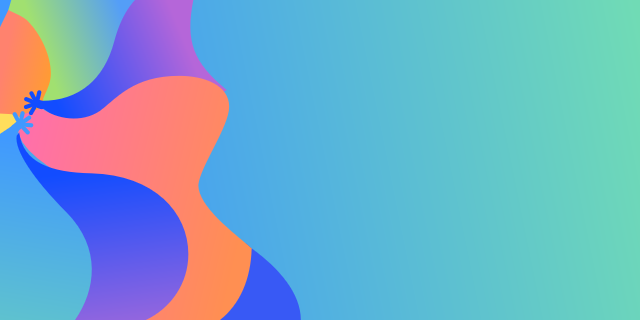
Give the GLSL for this background, as a Shadertoy shader.

```glsl
// Flowing ribbons of colour on the left of a soft blue-to-green backdrop.
// Each ribbon is a closed path of lines and cubic curves: an even-odd test gives
// the inside, the nearest distance smooths the edge, and a linear ramp colours it.

vec2 pos, pen, start;      // sample point, pen position, first point of the path
float nearest, side;       // squared distance to the path, +1 outside / -1 inside
float pixel;               // size of one pixel in layout units
vec3 canvas;

void moveTo(float x, float y) {
    pen = start = vec2(x, y);
    nearest = 1e9;
    side = 1.0;
}

void segment(vec2 b) {
    vec2 e = b - pen, w = pos - pen;
    vec2 q = w - e * clamp(dot(w, e) / max(dot(e, e), 1e-6), 0.0, 1.0);
    nearest = min(nearest, dot(q, q));
    bvec3 c = bvec3(pos.y >= pen.y, pos.y < b.y, e.x * w.y > e.y * w.x);
    if (all(c) || !any(c)) side = -side;
    pen = b;
}

void lineTo(float x, float y) { segment(vec2(x, y)); }

void curveTo(float bx, float by, float cx, float cy, float dx, float dy) {
    vec2 a = pen, b = vec2(bx, by), c = vec2(cx, cy), d = vec2(dx, dy);
    for (int i = 1; i <= 16; i++) {
        float t = float(i) / 16.0, s = 1.0 - t;
        segment(s * s * s * a + 3.0 * s * t * (s * b + t * c) + t * t * t * d);
    }
}

void paint(float dist, vec3 color) {
    canvas = mix(canvas, color, clamp(0.5 - dist / pixel, 0.0, 1.0));
}

void fill(vec3 color) {
    segment(start);
    paint(side * sqrt(nearest), color);
}

vec3 ramp(vec3 from, vec3 to, vec2 a, vec2 b) {
    vec2 axis = b - a;
    return mix(from, to, clamp(dot(pos - a, axis) / dot(axis, axis), 0.0, 1.0));
}

float capsule(vec2 a, vec2 b, float radius) {
    vec2 e = b - a, w = pos - a;
    return length(w - e * clamp(dot(w, e) / dot(e, e), 0.0, 1.0)) - radius;
}

// Palm, wrist and a fan of five rounded fingers
void hand(vec2 palm, vec2 wrist, float angle, float turn, vec3 color) {
    float d = capsule(palm, wrist, 5.0);
    for (int i = 0; i < 5; i++) {
        float a = angle + turn * float(i);
        d = min(d, capsule(palm, palm + 13.5 * vec2(cos(a), sin(a)), 2.5));
    }
    paint(d, color);
}

void mainImage(out vec4 fragColor, in vec2 fragCoord) {
    // Layout grid: 384 units tall, y running down from the top
    pixel = 384.0 / iResolution.y;
    pos = vec2(fragCoord.x, iResolution.y - fragCoord.y) * pixel;

    vec3 blue = vec3(0.07, 0.30, 1.0), sky = vec3(0.25, 0.60, 1.0);
    vec3 violet = vec3(0.71, 0.40, 0.85);

    // Backdrop
    canvas = ramp(vec3(0.29, 0.65, 0.925), vec3(0.44, 0.86, 0.71),
                  vec2(240, 220), vec2(785, 110));

    // Top left corner and green field
    moveTo(-5.0, -5.0); lineTo(20.0, -5.0); lineTo(20.0, 40.0); lineTo(-5.0, 40.0);
    fill(sky);
    moveTo(15.0, -5.0); lineTo(166.0, -5.0); lineTo(150.0, 100.0);
    lineTo(60.0, 124.0); lineTo(40.0, 124.0); lineTo(10.0, 60.0); lineTo(10.0, 12.0);
    fill(ramp(vec3(0.63, 0.88, 0.44), vec3(0.33, 0.62, 0.97), vec2(48, 55), vec2(148, 18)));

    // Yellow wedge and orange lobe
    moveTo(-5.0, 130.0); lineTo(26.0, 130.0); lineTo(26.0, 150.0); lineTo(-5.0, 165.0);
    fill(vec3(1.0, 0.87, 0.36));
    moveTo(-5.0, 43.0); lineTo(10.0, 12.0); curveTo(20.0, 17.0, 28.0, 20.0, 33.0, 25.0);
    curveTo(50.0, 42.0, 61.0, 68.0, 61.0, 88.0); curveTo(61.0, 100.0, 56.0, 108.0, 52.0, 118.0);
    lineTo(50.0, 130.0); lineTo(25.0, 141.0); lineTo(14.0, 137.0); lineTo(-5.0, 136.0);
    fill(ramp(vec3(1.0, 0.51, 0.43), vec3(1.0, 0.61, 0.20), vec2(5, 75), vec2(62, 88)));

    // Upper violet ribbon
    moveTo(50.0, 121.0); curveTo(95.0, 121.0, 125.0, 95.0, 137.0, 50.0);
    curveTo(141.0, 35.0, 148.0, 15.0, 162.0, 0.0); lineTo(166.0, -5.0); lineTo(233.0, -5.0);
    lineTo(232.0, 0.0); curveTo(222.0, 50.0, 232.0, 75.0, 272.0, 108.0);
    curveTo(200.0, 160.0, 100.0, 170.0, 50.0, 129.0);
    fill(ramp(blue, violet, vec2(65, 115), vec2(222, 50)));

    // Lower right blue fold
    moveTo(295.0, 292.0); lineTo(302.0, 298.0); curveTo(335.0, 322.0, 361.0, 352.0, 361.0, 384.0);
    lineTo(361.0, 390.0); lineTo(250.0, 390.0);
    fill(vec3(0.22, 0.35, 0.96));

    // Pink to orange ribbon
    moveTo(22.0, 160.0); curveTo(40.0, 220.0, 200.0, 230.0, 150.0, 390.0);
    lineTo(257.0, 390.0); lineTo(264.0, 384.0); curveTo(288.0, 365.0, 301.0, 335.0, 302.0, 298.0);
    curveTo(280.0, 279.0, 238.0, 248.0, 238.0, 222.0);
    curveTo(240.0, 200.0, 275.0, 152.0, 275.0, 128.0);
    curveTo(275.0, 102.0, 245.0, 91.0, 215.0, 91.0);
    curveTo(160.0, 91.0, 140.0, 118.0, 120.0, 133.0);
    curveTo(98.0, 148.0, 68.0, 143.0, 50.0, 130.0); lineTo(25.0, 138.0);
    fill(ramp(vec3(1.0, 0.44, 0.66), vec3(1.0, 0.56, 0.32), vec2(35, 170), vec2(302, 235)));

    // Left sky ribbon, then the blue ribbon over it
    moveTo(-5.0, 164.0); lineTo(16.0, 150.0); lineTo(23.0, 162.0);
    curveTo(25.0, 200.0, 125.0, 270.0, 130.0, 310.0); lineTo(100.0, 390.0); lineTo(-5.0, 390.0);
    fill(ramp(sky, vec3(0.37, 0.76, 0.81), vec2(40, 170), vec2(5, 385)));
    moveTo(23.0, 159.0); curveTo(28.0, 195.0, 60.0, 207.0, 110.0, 208.0);
    curveTo(185.0, 210.0, 226.0, 255.0, 226.0, 305.0);
    curveTo(226.0, 340.0, 205.0, 370.0, 175.0, 384.0); lineTo(163.0, 390.0); lineTo(86.0, 390.0);
    lineTo(90.0, 384.0); curveTo(115.0, 348.0, 122.0, 298.0, 80.0, 255.0);
    curveTo(40.0, 215.0, 17.0, 180.0, 20.0, 163.0);
    fill(ramp(blue, vec3(0.58, 0.40, 0.87), vec2(110, 205), vec2(135, 390)));

    // Two small hands at the ribbon tips
    hand(vec2(44, 124), vec2(50, 126), -1.34, -0.71, blue);
    hand(vec2(24, 149), vec2(18, 154), -2.06, 0.72, sky);

    fragColor = vec4(canvas, 1.0);
}
```
